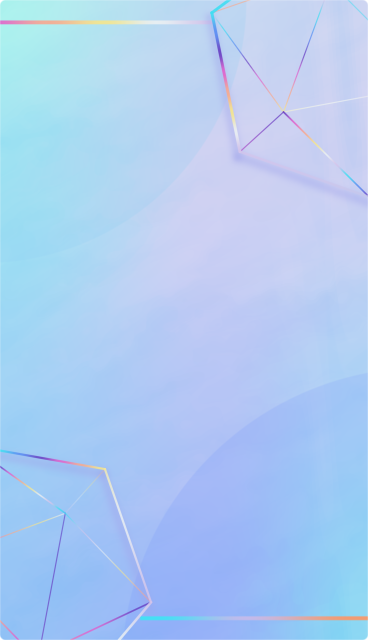
Reproduce this background procedurally as a Shadertoy shader.

```glsl
// Pastel gradient with two large translucent discs, faint brushed patches,
// two iridescent wireframe crystals in opposite corners and two foil bars.
// Lengths are in canvas heights; each foil edge runs along a colour cycle.

float hash(vec2 p) {
    vec3 q = fract(vec3(p.xyx) * 0.1031);
    q += dot(q, q.yzx + 33.33);
    return fract((q.x + q.y) * q.z);
}

float noise(vec2 p) {
    vec2 i = floor(p), f = fract(p);
    f = f * f * (3.0 - 2.0 * f);
    return mix(mix(hash(i), hash(i + vec2(1, 0)), f.x),
               mix(hash(i + vec2(0, 1)), hash(i + vec2(1, 1)), f.x), f.y);
}

// Noise flattened into crisp tonal steps, centred on zero
float brushPatch(vec2 p) {
    float n = 5.0 * noise(p);
    return (floor(n) + smoothstep(0.4, 0.6, fract(n))) / 5.0 - 0.5;
}

vec3 across(vec3 left, vec3 middle, vec3 right, float x) {
    return mix(mix(left, middle, smoothstep(-0.05, 0.6, x)), right, smoothstep(0.6, 1.0, x));
}

vec3 backdrop(vec2 uv) {
    vec3 top   = across(vec3(0.68, 0.96, 0.93), vec3(0.79, 0.85, 0.95), vec3(0.79, 0.83, 0.95), uv.x);
    vec3 upper = across(vec3(0.63, 0.90, 0.95), vec3(0.81, 0.82, 0.95), vec3(0.78, 0.81, 0.95), uv.x);
    vec3 lower = across(vec3(0.62, 0.82, 0.96), vec3(0.71, 0.77, 0.96), vec3(0.66, 0.82, 0.96), uv.x);
    vec3 base  = across(vec3(0.57, 0.76, 0.96), vec3(0.60, 0.71, 0.97), vec3(0.53, 0.85, 0.95), uv.x);
    vec3 col = mix(base, lower, smoothstep(0.0, 0.4, uv.y));
    col = mix(col, upper, smoothstep(0.34, 0.74, uv.y));
    return mix(col, top, smoothstep(0.75, 1.0, uv.y));
}

// Tinted disc, strongest at its rim
vec3 disc(vec3 col, vec2 p, vec2 centre, float radius, vec3 tint, float strength) {
    float d = length(p - centre) - radius, px = 1.0 / iResolution.y;
    float fade = mix(0.2, 1.0, smoothstep(-0.38, 0.0, d));
    return mix(col, tint, strength * fade * smoothstep(px, -px, d));
}

// Iridescent cycle: cyan, blue, indigo, magenta, orange, yellow, white, lilac
vec3 foil(float t) {
    vec3 stops[8] = vec3[8](
        vec3(0.25, 0.87, 0.95), vec3(0.35, 0.55, 0.95), vec3(0.40, 0.24, 0.76), vec3(0.88, 0.38, 0.80),
        vec3(0.97, 0.66, 0.56), vec3(0.96, 0.90, 0.55), vec3(0.92, 0.94, 0.95), vec3(0.83, 0.77, 0.92));
    int i = int(floor(t));
    return mix(stops[i % 8], stops[(i + 1) % 8], smoothstep(0.0, 1.0, fract(t)));
}

// x: distance to the segment, y: position along it
vec2 segment(vec2 p, vec2 a, vec2 b) {
    vec2 d = b - a;
    float h = clamp(dot(p - a, d) / dot(d, d), 0.0, 1.0);
    return vec2(length(p - a - d * h), h);
}

vec3 edge(vec3 col, vec2 p, vec2 a, vec2 b, float halfWidth, vec2 cycle, float opacity) {
    vec2 s = segment(p, a, b);
    float px = 0.7 / iResolution.y;
    float cover = smoothstep(halfWidth + px, halfWidth - px, s.x);
    return mix(col, foil(mix(cycle.x, cycle.y, s.y)), cover * opacity);
}

vec3 shadow(vec3 col, vec2 p, vec2 a, vec2 b) {
    float d = segment(p + vec2(0.003, 0.008), a, b).x;
    return mix(col, vec3(0.62, 0.64, 0.92), 0.36 * exp(-d * d * 12000.0));
}

void mainImage(out vec4 fragColor, in vec2 fragCoord) {
    vec2 uv = fragCoord / iResolution.xy, p = fragCoord / iResolution.y;
    float px = 1.0 / iResolution.y, thick = 0.0020, thin = 0.0009;

    // Gradient sampled through ragged brush patches, with upright streaks
    vec2 slant = vec2(p.x - 0.3 * p.y, p.y - 0.35 * p.x);
    float ragged = 0.5 * noise(p * 45.0);
    float broad = brushPatch(slant * vec2(8, 14) + ragged);
    float small = brushPatch(slant * vec2(17, 36) + ragged + 7.0);
    float streak = brushPatch(vec2(p.x * 34.0 + p.y * 3.0, p.y * 3.5)) * smoothstep(0.6, 1.0, uv.x);
    vec3 col = backdrop(uv + vec2(0.10, 0.03) * broad);
    col += vec3(0.026, 0.012, 0.002) * (broad + small) + vec3(0.065, 0.02, 0.0) * streak;
    col = disc(col, p, vec2(-0.026, 1.0), 0.411, vec3(0.55, 0.80, 0.95), 0.22);
    col = disc(col, p, vec2(0.664, -0.048), 0.474, vec3(0.51, 0.63, 0.98), mix(0.36, 0.22, uv.x));

    // Foil bars
    col = edge(col, p, vec2(-0.01, 0.965), vec2(0.331, 0.965), 0.0030, vec2(3.0, 7.0), 0.9);
    vec3 barColor = mix(vec3(0.25, 0.89, 0.96), vec3(0.77, 0.73, 0.92), smoothstep(0.24, 0.39, p.x));
    barColor = mix(barColor, vec3(0.97, 0.60, 0.42), smoothstep(0.38, 0.55, p.x));
    float bar = smoothstep(px, -px, abs(p.y - 0.034) - 0.0030) * smoothstep(-px, px, p.x - 0.219);
    col = mix(col, barColor, bar * 0.95);

    // Upper crystal
    vec2 tip = vec2(0.331, 0.980), knee = vec2(0.375, 0.763), hub = vec2(0.443, 0.825), far = vec2(0.577, 0.692);
    col = shadow(shadow(col, p, tip, knee), p, knee, far);
    col = edge(col, p, tip, vec2(0.401, 1.004), thin, vec2(3.8, 4.3), 0.65);
    col = edge(col, p, tip, hub, thin, vec2(7.0, 13.0), 0.7);
    col = edge(col, p, hub, vec2(0.508, 1.003), thin, vec2(13.0, 7.0), 0.75);
    col = edge(col, p, hub, vec2(0.577, 0.850), thin, vec2(5.6, 6.3), 0.8);
    col = edge(col, p, vec2(0.544, 1.0), vec2(0.577, 0.967), thin, vec2(8.0, 8.2), 0.5);
    col = edge(col, p, knee, hub, thin, vec2(2.6, 2.0), 0.75);
    col = edge(col, p, hub, far, 0.0013, vec2(2.0, 10.0), 0.85);
    col = edge(col, p, knee, far, thick, vec2(7.0, 7.2), 0.7);
    col = edge(col, p, tip, knee, 0.0023, vec2(0.0, 7.0), 0.9);
    col = edge(col, p, tip, vec2(0.362, 1.003), 0.0023, vec2(0.0, 0.1), 0.9);

    // Lower crystal
    vec2 crown = vec2(0.164, 0.267), foot = vec2(0.236, 0.059), core = vec2(0.102, 0.198);
    col = shadow(shadow(col, p, vec2(0.0, 0.296), crown), p, crown, foot);
    col = edge(col, p, core, crown, thin, vec2(7.0, 4.0), 0.3);
    col = edge(col, p, core, vec2(0.0, 0.160), thin, vec2(6.0, 3.6), 0.65);
    col = edge(col, p, core, vec2(0.065, 0.0), thin, vec2(1.7, 2.2), 0.7);
    col = edge(col, p, vec2(0.0, 0.271), core, 0.0012, vec2(2.0, 8.5), 0.8);
    col = edge(col, p, core, foot, thin, vec2(8.0, 3.5), 0.6);
    col = edge(col, p, foot, vec2(0.111, 0.0), 0.0013, vec2(1.8, 3.4), 0.8);
    col = edge(col, p, vec2(0.0, 0.030), vec2(0.029, 0.0), 0.0012, vec2(3.8, 3.0), 0.8);
    col = edge(col, p, foot, vec2(0.186, 0.0), thick, vec2(6.8, 6.0), 0.85);
    col = edge(col, p, crown, foot, 0.0017, vec2(5.4, 7.0), 0.85);
    col = edge(col, p, vec2(0.0, 0.296), crown, 0.0017, vec2(0.0, 5.2), 0.85);

    // White rounded corners
    vec2 halfSize = 0.5 * iResolution.xy / iResolution.y;
    vec2 q = abs(p - halfSize) - halfSize + 0.009;
    float corner = length(max(q, 0.0)) - 0.009;
    fragColor = vec4(mix(col, vec3(1.0), smoothstep(-px, px, corner)), 1.0);
}
```
